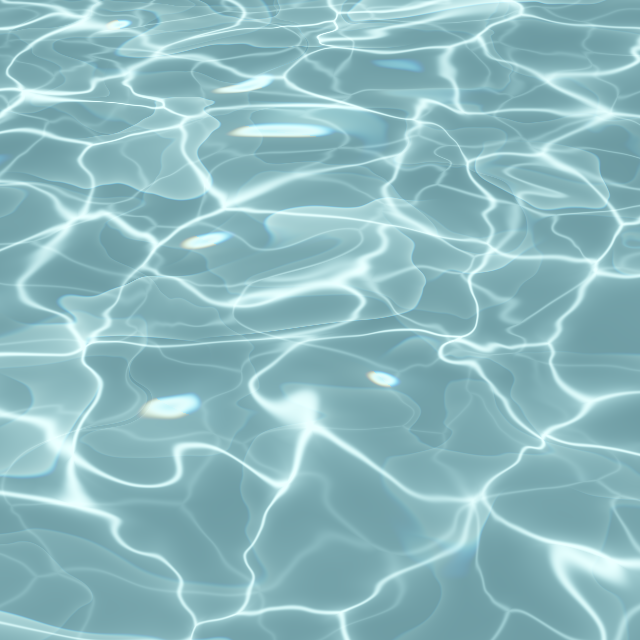
Give the GLSL for this texture, as a Shadertoy shader.

```glsl
// Sunlit pool water: a web of bright caustic lines receding over a teal floor.

vec2 hash2(vec2 p) {
    vec3 h = fract(p.xyx * vec3(0.1031, 0.1030, 0.0973));
    h += dot(h, h.yzx + 33.33);
    return fract((h.xx + h.yz) * h.zy);
}

// Two independent channels of smooth value noise
vec2 noise2(vec2 p) {
    vec2 i = floor(p), f = fract(p);
    f = f * f * f * (f * (f * 6.0 - 15.0) + 10.0);
    return mix(mix(hash2(i), hash2(i + vec2(1, 0)), f.x),
               mix(hash2(i + vec2(0, 1)), hash2(i + vec2(1, 1)), f.x), f.y);
}

// Bends straight cell borders into wavy, folded filaments
vec2 ripple(vec2 p) {
    p += vec2(0.9, 0.55) * (noise2(p * 0.9 + 3.7) - 0.5);
    p += vec2(0.42, 0.26) * (noise2(p * 2.1 + 11.3) - 0.5);
    return p + vec2(0.11, 0.07) * (noise2(p * 4.7 + 23.1) - 0.5);
}

// Cell web: x is zero on borders, y is zero on junctions
vec2 web(vec2 p) {
    vec2 cell = floor(p);
    vec3 nearest = vec3(9.0);
    for (int y = -2; y <= 2; y++)
    for (int x = -2; x <= 2; x++) {
        vec2 site = cell + vec2(x, y);
        float d = length(site + hash2(site) - p);
        if (d < nearest.x) nearest = vec3(d, nearest.xy);
        else if (d < nearest.y) nearest = vec3(nearest.x, d, nearest.y);
        else nearest.z = min(nearest.z, d);
    }
    return nearest.yz - nearest.x;
}

// Folded light sheet: crisp on one side, fading on the other, split by colour
vec3 fold(float f, float fade) {
    vec3 s = f + vec3(-0.005, 0.0, 0.005);
    vec3 inside = max(s, 0.0);
    return smoothstep(-0.012, 0.014, s) * exp(-inside * fade) * inversesqrt(1.0 + inside * 40.0);
}

// Sparse bright lens spots with a coloured rim
vec3 glints(vec2 p) {
    vec3 light = vec3(0.0);
    vec2 cell = floor(p);
    for (int y = -1; y <= 1; y++)
    for (int x = -1; x <= 1; x++) {
        vec2 id = cell + vec2(x, y);
        vec2 kind = hash2(id + 71.0);
        vec2 d = p - id - 0.2 - 0.6 * hash2(id + 40.0);
        d.y -= d.x * (kind.y - 0.3);
        float radius = mix(0.06, 0.14, kind.y);
        vec3 r = length(d * vec2(0.75, 1.2)) + vec3(0.008, 0.0, -0.008) * sign(d.x + d.y);
        vec3 spot = 1.0 - smoothstep(radius * 0.55, radius * 1.1, r);
        vec3 core = exp(-r * r / (radius * radius * 0.12)) * vec3(0.5, 0.3, 0.2);
        light += step(kind.x, 0.26) * (spot * (1.25 - core) + 0.18 * exp(-r * r / (radius * radius * 4.0)));
    }
    return light;
}

void mainImage(out vec4 fragColor, in vec2 fragCoord) {
    vec2 uv = fragCoord / iResolution.xy;

    // Perspective: the floor shrinks towards a horizon above the canvas
    float depth = 2.2 - uv.y;
    vec2 ground = 6.5 * vec2(uv.x - 0.5, 3.2) / depth;
    float thickness = 1.7 / depth;
    vec2 wavy = ripple(ground);
    vec2 wavyFine = ripple(ground * 1.35 + vec2(31.0, 17.0));
    vec2 patches = noise2(ground * 0.8 + 50.0);
    vec2 strength = noise2(ground * 1.5 + 80.0);

    // Dim floor with soft horizontal swells
    vec2 swell = noise2(ground * vec2(0.9, 1.7) + 7.0);
    vec3 light = vec3(0.11 * swell.x * swell.y + 0.05 * swell.x * swell.x);

    // Main web: bright core, soft halo, hot junctions
    vec2 edge = web(wavy);
    float core = edge.x / (mix(0.025, 0.068, strength.x * strength.x) * thickness);
    light += mix(0.4, 1.25, strength.y) * exp(-core * core);
    light += 0.22 * exp(-edge.x / 0.14) + 0.55 * exp(-edge.y / 0.08);

    // Fainter second web
    vec2 fine = web(wavyFine);
    float fineCore = fine.x / (0.045 * thickness);
    light += mix(0.04, 0.5, patches.x * patches.x) * exp(-fineCore * fineCore);
    light += 0.08 * exp(-fine.x / 0.12);

    // Overlapping folded sheets and loops
    vec2 sheet = noise2(wavy * 1.2 + 130.0);
    vec2 veil = noise2(wavyFine * 0.9 + 170.0);
    light += 0.75 * smoothstep(0.4, 0.8, patches.y) * fold(sheet.x - 0.6, 3.0);
    light += 0.55 * smoothstep(0.45, 0.8, patches.x) * fold(0.4 - sheet.y, 4.0);
    light += 0.2 * fold(veil.x - 0.55, 5.0) + 0.16 * fold(0.45 - veil.y, 5.0);

    light += glints(mix(ground, wavy, 0.6) * 0.85 + 9.0);

    // Soft shoulder, then teal to pale aqua
    vec3 t = min(light * inversesqrt(1.0 + 0.5 * light * light), 1.1);
    vec3 color = vec3(0.415, 0.595, 0.625) + t * (vec3(0.46, 0.50, 0.48) - t * vec3(0.0, 0.11, 0.12));
    fragColor = vec4(clamp(color, 0.0, 1.0), 1.0);
}
```
